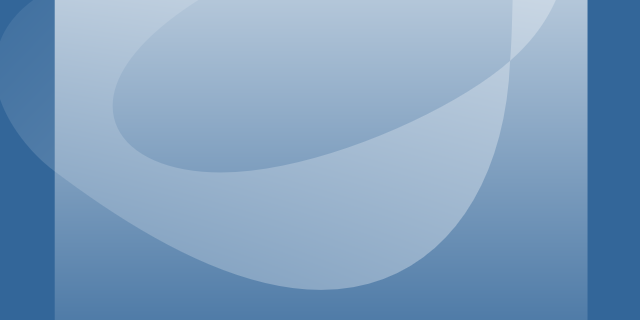
A WebGL 2 fragment shader for this background:

```glsl
#version 300 es
precision highp float;

#define BACKDROP vec3(0.20, 0.40, 0.60)
#define VEIL vec3(1.0)
#define PANEL_LEFT 0.171
#define PANEL_RIGHT 1.836
#define PANEL_ALPHA_LOW 0.14
#define PANEL_ALPHA_HIGH 0.63
#define RIBBON_ALPHA 0.065
#define RIBBON_SLOPE vec2(0.125, 0.12)
#define CURVE_STEPS 20

uniform vec2 u_resolution;
out vec4 fragColor;

// State of the path being traced
vec2 pen;
float nearest;
bool inside;

vec2 bezier(vec2 a, vec2 b, vec2 c, vec2 d, float t) {
    float s = 1.0 - t;
    return s * s * s * a + 3.0 * s * s * t * b + 3.0 * s * t * t * c + t * t * t * d;
}

// Adds one straight piece: distance and even-odd crossing
void addSegment(vec2 p, vec2 a, vec2 b) {
    vec2 ap = p - a;
    vec2 ab = b - a;
    float along = clamp(dot(ap, ab) / max(dot(ab, ab), 1e-9), 0.0, 1.0);
    nearest = min(nearest, length(ap - ab * along));
    if ((a.y > p.y) != (b.y > p.y)) {
        if (ap.x < ab.x * ap.y / ab.y) inside = !inside;
    }
}

void curveTo(vec2 p, vec2 control1, vec2 control2, vec2 end) {
    vec2 last = pen;
    for (int i = 1; i <= CURVE_STEPS; i++) {
        float t = float(i) / float(CURVE_STEPS);
        vec2 next = bezier(pen, control1, control2, end, t);
        addSegment(p, last, next);
        last = next;
    }
    pen = end;
}

// Signed distance to the self-crossing ribbon, negative inside
float ribbonDistance(vec2 p) {
    vec2 start = vec2(0.620, 1.0);
    pen = start;
    nearest = 10.0;
    inside = false;
    // Inner edge, left to right
    curveTo(p, vec2(0.456, 0.896), vec2(0.352, 0.779), vec2(0.352, 0.669));
    curveTo(p, vec2(0.352, 0.544), vec2(0.487, 0.461), vec2(0.690, 0.461));
    curveTo(p, vec2(0.990, 0.461), vec2(1.419, 0.654), vec2(1.594, 0.810));
    curveTo(p, vec2(1.659, 0.867), vec2(1.706, 0.930), vec2(1.737, 1.0));
    // Turn above the canvas
    curveTo(p, vec2(1.780, 1.130), vec2(1.604, 1.130), vec2(1.602, 1.0));
    // Outer edge, right to left
    curveTo(p, vec2(1.600, 0.935), vec2(1.599, 0.870), vec2(1.594, 0.810));
    curveTo(p, vec2(1.578, 0.388), vec2(1.354, 0.094), vec2(1.003, 0.094));
    curveTo(p, vec2(0.716, 0.094), vec2(0.404, 0.289), vec2(0.169, 0.466));
    curveTo(p, vec2(0.078, 0.534), vec2(-0.016, 0.661), vec2(-0.016, 0.779));
    curveTo(p, vec2(-0.016, 0.870), vec2(0.026, 0.943), vec2(0.104, 1.0));
    // Close above the canvas
    curveTo(p, vec2(0.200, 1.130), vec2(0.500, 1.130), start);
    return inside ? -nearest : nearest;
}

float coverage(float distance, float pixel) {
    return clamp(0.5 - distance / pixel, 0.0, 1.0);
}

void main() {
    vec2 p = gl_FragCoord.xy / u_resolution * vec2(2.0, 1.0);
    float pixel = 1.0 / u_resolution.y;

    // Panel fading towards the bottom
    float panel = coverage(max(PANEL_LEFT - p.x, p.x - PANEL_RIGHT), pixel);
    float panelAlpha = mix(PANEL_ALPHA_LOW, PANEL_ALPHA_HIGH, p.y);
    vec3 color = mix(BACKDROP, VEIL, panel * panelAlpha);

    // Translucent ribbon, stronger towards the lower right
    float ribbon = coverage(ribbonDistance(p), pixel);
    float ribbonAlpha = RIBBON_ALPHA + dot(RIBBON_SLOPE, vec2(p.x, 1.0 - p.y));
    color = mix(color, VEIL, ribbon * ribbonAlpha);

    fragColor = vec4(color, 1.0);
}
```
